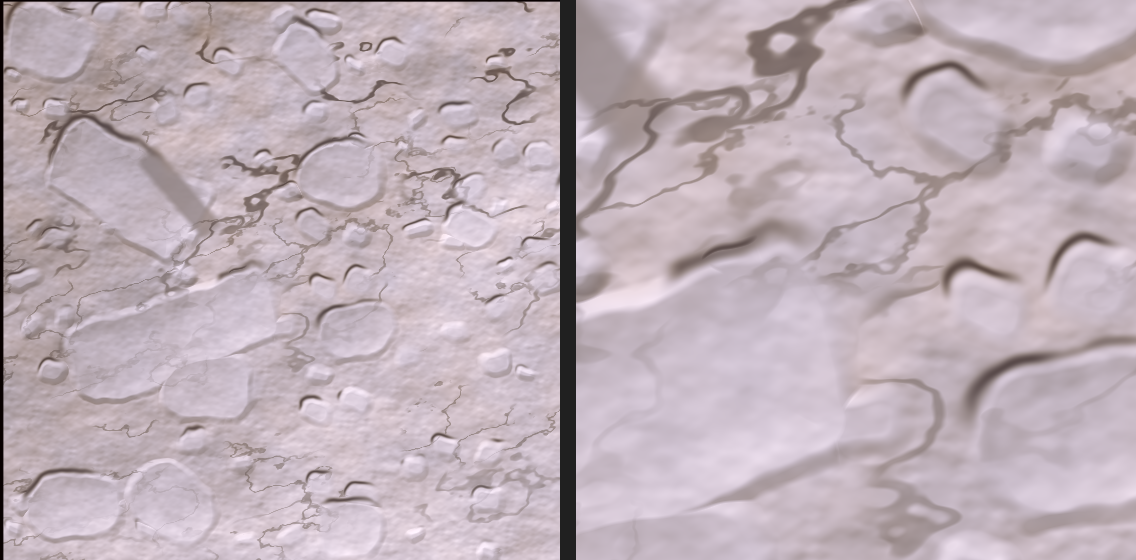
Left: the whole. Right: its middle third, enlarged.
Give the GLSL for this texture, as a WebGL 2 fragment shader.

```glsl
#version 300 es
precision highp float;

uniform vec2 u_resolution;
out vec4 fragColor;

const vec2 SHADOW_SIDE = vec2(-0.45, 0.89);

vec2 hash2(vec2 p) {
  vec3 q = fract(p.xyx * vec3(0.1031, 0.1030, 0.0973));
  q += dot(q, q.yzx + 33.33);
  return fract((q.xx + q.yz) * q.zy);
}

float noise(vec2 p) {
  vec2 cell = floor(p), f = fract(p);
  f = f * f * f * (f * (f * 6.0 - 15.0) + 10.0);
  float low = mix(hash2(cell).x, hash2(cell + vec2(1, 0)).x, f.x);
  float high = mix(hash2(cell + vec2(0, 1)).x, hash2(cell + 1.0).x, f.x);
  return mix(low, high, f.y);
}

mat2 rotation(float angle) {
  float c = cos(angle), s = sin(angle);
  return mat2(c, s, -s, c);
}

float fbm(vec2 p, int octaves) {
  float sum = 0.0, amp = 0.5, total = 0.0;
  mat2 turn = rotation(0.6);
  for (int i = 0; i < octaves; i++) {
    sum += amp * noise(p);
    total += amp;
    amp *= 0.5;
    p = turn * p * 2.03 + 19.7;
  }
  return sum / total;
}

// Stone data: x = height, y = crevice darkness, z = face coverage
vec3 stone(vec2 offset, vec2 halfSize, float angle, float corner) {
  mat2 turn = rotation(angle);
  vec2 local = offset * turn;
  vec2 edge = abs(local) - halfSize + corner;
  float dist = length(max(edge, 0.0)) + min(max(edge.x, edge.y), 0.0) - corner;
  vec2 outward = turn * normalize(local / halfSize + 1e-5);
  float side = smoothstep(0.25, 0.95, dot(outward, SHADOW_SIDE));
  float width = 0.002 + 0.05 * halfSize.y;
  float bevel = 0.6 * halfSize.y;
  float dome = smoothstep(-0.2 * bevel, bevel, -dist);
  float face = 1.0 - smoothstep(-0.012, 0.003, dist);
  return vec3(0.22 * halfSize.y * dome, side * exp(-dist * dist / (width * width)), face);
}

vec3 cover(vec3 below, vec3 above) {
  return vec3(max(below.x, above.x), max(below.y * (1.0 - above.z), above.y),
              max(below.z, above.z));
}

vec3 scatterStones(vec2 p, float cells, float density, float seed) {
  vec3 result = vec3(0.0);
  vec2 home = floor(p * cells);
  for (int y = -1; y <= 1; y++) {
    for (int x = -1; x <= 1; x++) {
      vec2 id = home + vec2(x, y);
      vec2 place = hash2(id + seed), kind = hash2(id + seed + 57.0);
      if (kind.x > density) continue;
      vec2 halfSize = mix(0.2, 0.42, kind.y) * vec2(1.0, 0.75) / cells;
      vec2 centre = (id + 0.2 + 0.6 * place) / cells;
      result = cover(result, stone(p - centre, halfSize, 1.4 * (place.x - 0.5), 0.85 * halfSize.y));
    }
  }
  return result;
}

vec3 surface(vec2 p) {
  vec2 warp = vec2(fbm(p * 8.0, 4), fbm(p * 8.0 + 31.0, 4)) - 0.5;
  vec2 q = p + 0.045 * warp;
  vec3 rock = scatterStones(q, 13.0, 0.5, 11.0);
  rock = cover(rock, scatterStones(q, 4.0, 0.45, 43.0));
  rock = cover(rock, stone(q - vec2(0.23, 0.66), vec2(0.14, 0.075), -0.55, 0.02));
  rock = cover(rock, stone(q - vec2(0.31, 0.40), vec2(0.19, 0.075), 0.33, 0.03));
  float grain = 0.06 * fbm(p * vec2(6.5, 8.5), 5);
  rock.x += grain * (1.0 - 0.5 * rock.z);
  return rock;
}

// Ragged contour lines, broken up by a patchy mask
float cracks(vec2 p, float frequency, float width) {
  vec2 q = rotation(-0.3) * p * vec2(0.75, 1.3) * frequency;
  float line = abs(fbm(q, 5) - 0.5);
  float patches = smoothstep(0.48, 0.7, noise(p * 9.0 + frequency));
  return patches * (1.0 - smoothstep(0.2 * width, width, line));
}

void main() {
  vec2 p = gl_FragCoord.xy / u_resolution;
  float pixel = 1.0 / u_resolution.y;

  // Relief lit from the lower right
  const float STEP = 0.002;
  vec3 rock = surface(p);
  vec2 slope = vec2(surface(p + vec2(STEP, 0)).x, surface(p + vec2(0, STEP)).x) - rock.x;
  float relief = clamp(dot(slope / STEP, SHADOW_SIDE), -1.0, 1.0);

  // Broad light falloff and mottling
  float falloff = smoothstep(-0.1, 1.0, 0.5 * p.x + 0.55 * (1.0 - p.y));
  float tone = mix(0.69, 0.83, falloff) + 0.03 * rock.z;
  tone += 0.14 * (fbm(p * 5.0 + 7.0, 4) - 0.5) + 0.13 * relief;
  tone += 0.04 * (noise(p * vec2(90.0, 150.0)) - 0.5);

  // Shaded flank of the upper block
  vec3 flank = stone(p - vec2(0.32, 0.655), vec2(0.095, 0.026), -0.86, 0.015);
  tone = mix(tone, 0.58 + 0.3 * (p.x - 0.3), 0.85 * flank.z);

  // Crevices and cracks
  float gaps = rock.y * smoothstep(0.25, 0.6, noise(p * 14.0 + 3.0));
  float fine = cracks(p, 6.0, 0.022) * mix(0.35, 1.0, smoothstep(0.3, 0.8, p.y));
  fine = max(fine, 0.5 * cracks(p + 5.0, 14.0, 0.03)) * (1.0 - 0.7 * rock.z);
  tone = mix(tone, 0.3, clamp(max(0.9 * gaps, 0.75 * fine), 0.0, 1.0));

  // Lavender highlights, warm dust between the stones
  vec3 colour = vec3(tone, tone - 0.055, tone - 0.055 + 0.05 * smoothstep(0.55, 0.85, tone));
  float dust = fbm(p * 16.0 + 60.0, 3) * (1.0 - 0.6 * rock.z) - 0.3;
  colour += vec3(0.03, 0.0, -0.045) * dust * mix(0.6, 1.4, p.y);

  // Dark border on the left and top
  float inside = smoothstep(-pixel, pixel, p.x - 0.006) * smoothstep(-pixel, pixel, 0.997 - p.y);
  fragColor = vec4(mix(vec3(0.03, 0.0, 0.0), colour, inside), 1.0);
}
```
